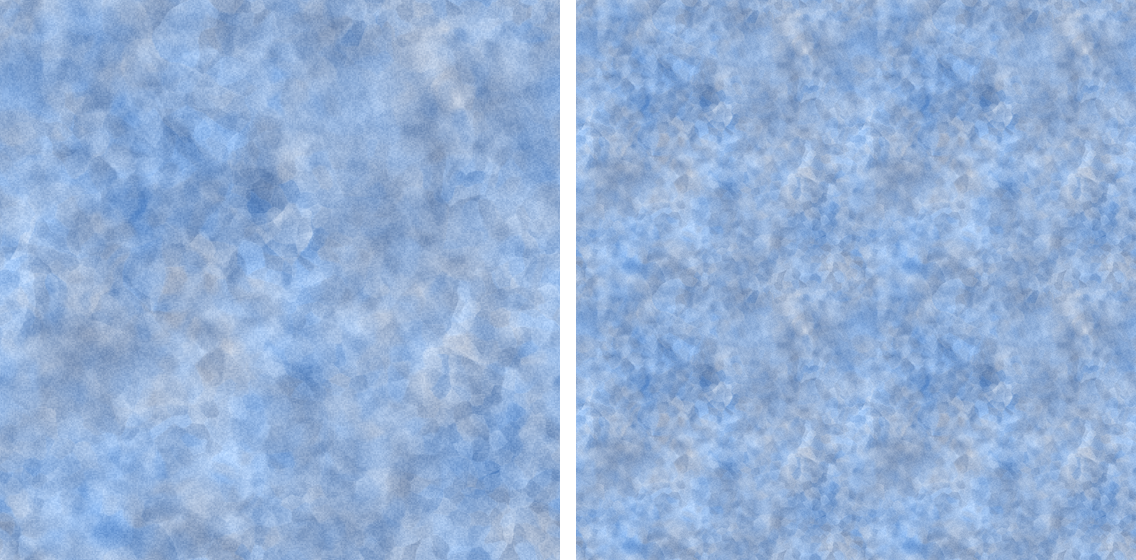
Left: one tile. Right: repeated 2 by 2.
This texture is drawn by a WebGL 2 fragment shader. Its source:

```glsl
#version 300 es
precision highp float;
// Pale blue mottled flakes, like frosted stone or layered washes of paint.
// Three scales of warped cells, with edges from crisp to blurred, are summed
// over soft clouds and fine grain, then mapped to a blue-grey colour plane.

#define BASE_COLOR vec3(0.607, 0.710, 0.852)
#define TONE_AXIS vec3(0.063, 0.054, 0.040)
#define GREY_AXIS vec3(0.020, -0.002, -0.026)
#define CLOUD_AMOUNT 4.2
#define MOTTLE_AMOUNT 3.2
#define FLAKE_AMOUNT 1.75
#define GRAIN_AMOUNT 1.7
#define RIM_AMOUNT 0.7
#define WARP_AMOUNT 0.04
#define EDGE_SHARPNESS 1000.0
#define GRAIN_CELLS 400.0

uniform vec2 u_resolution;
out vec4 fragColor;

float hash(vec2 p) {
    return fract(sin(dot(p, vec2(12.9898, 78.233))) * 43758.5453);
}

// Value noise that wraps after a whole number of cells.
float noise(vec2 uv, float cells, float seed) {
    vec2 p = uv * cells;
    vec2 i = floor(p);
    vec2 f = p - i;
    f = f * f * (3.0 - 2.0 * f);
    vec2 lo = mod(i, cells) + seed;
    vec2 hi = mod(i + 1.0, cells) + seed;
    return mix(mix(hash(lo), hash(vec2(hi.x, lo.y)), f.x),
               mix(hash(vec2(lo.x, hi.y)), hash(hi), f.x), f.y);
}

// Five octaves of wrapping noise, centred on zero.
float clouds(vec2 uv, float cells, float seed) {
    float sum = 0.0;
    float weight = 0.516;
    for (int octave = 0; octave < 5; octave++) {
        sum += weight * (noise(uv, cells, seed) - 0.5);
        weight *= 0.5;
        cells *= 2.0;
        seed += 7.31;
    }
    return sum;
}

// Blended cells: x is tone, y is greyness, z is strength of the cell border.
vec3 flakes(vec2 uv, float cells, float sharpness, float seed) {
    vec2 p = uv * cells;
    vec2 home = floor(p);
    vec2 value = vec2(0.0);
    float total = 0.0;
    float squares = 0.0;
    for (int y = -1; y <= 1; y++) {
        for (int x = -1; x <= 1; x++) {
            vec2 cell = home + vec2(x, y);
            vec2 id = mod(cell, cells) + seed;
            vec2 center = cell + vec2(hash(id + 3.17), hash(id + 9.73));
            vec2 offset = p - center;
            float weight = exp(-sharpness * length(offset));
            // Each flake is shaded along its own direction.
            float angle = 6.2832 * hash(id + 15.37);
            float shade = 0.35 * dot(offset, vec2(cos(angle), sin(angle)));
            vec2 paint = vec2(hash(id + 21.91) + shade, hash(id + 33.53)) - 0.5;
            value += weight * paint;
            total += weight;
            squares += weight * weight;
        }
    }
    // Normalise before squaring so that small weights do not underflow.
    float border = 1.0 - squares / max(total, 1e-30) / max(total, 1e-30);
    return vec3(value / max(total, 1e-30), clamp(border, 0.0, 0.5));
}

void main() {
    vec2 uv = gl_FragCoord.xy / u_resolution;

    // Broad washes and finer mottling
    float tone = CLOUD_AMOUNT * clouds(uv, 5.0, 1.7);
    tone += MOTTLE_AMOUNT * clouds(uv, 22.0, 41.3);
    float grey = 4.5 * clouds(uv, 6.0, 83.9);

    // Flakes with ragged outlines, from large to small
    vec2 warp = vec2(clouds(uv, 14.0, 113.1), clouds(uv, 14.0, 157.7));
    vec2 flakeUv = uv + WARP_AMOUNT * warp;
    float cells = 14.0;
    for (int layer = 0; layer < 3; layer++) {
        float seed = 211.3 + 67.9 * float(layer);
        float crisp = smoothstep(0.3, 0.6, noise(uv, 9.0, seed + 5.1));
        float cover = mix(0.45, 1.0, smoothstep(0.25, 0.7, noise(uv, 6.0, seed + 31.7)));
        float sharpness = mix(7.0, EDGE_SHARPNESS / cells, crisp * crisp);
        vec3 flake = flakes(flakeUv, cells, sharpness, seed);
        tone += cover * (FLAKE_AMOUNT * flake.x + RIM_AMOUNT * crisp * (flake.z - 0.1));
        grey += cover * FLAKE_AMOUNT * flake.y;
        cells += 11.0;
    }

    // Fine grain
    tone += GRAIN_AMOUNT * (noise(uv, GRAIN_CELLS, 17.9) - 0.5);

    vec3 color = BASE_COLOR + TONE_AXIS * tone + GREY_AXIS * grey;
    fragColor = vec4(clamp(color, 0.0, 1.0), 1.0);
}
```
